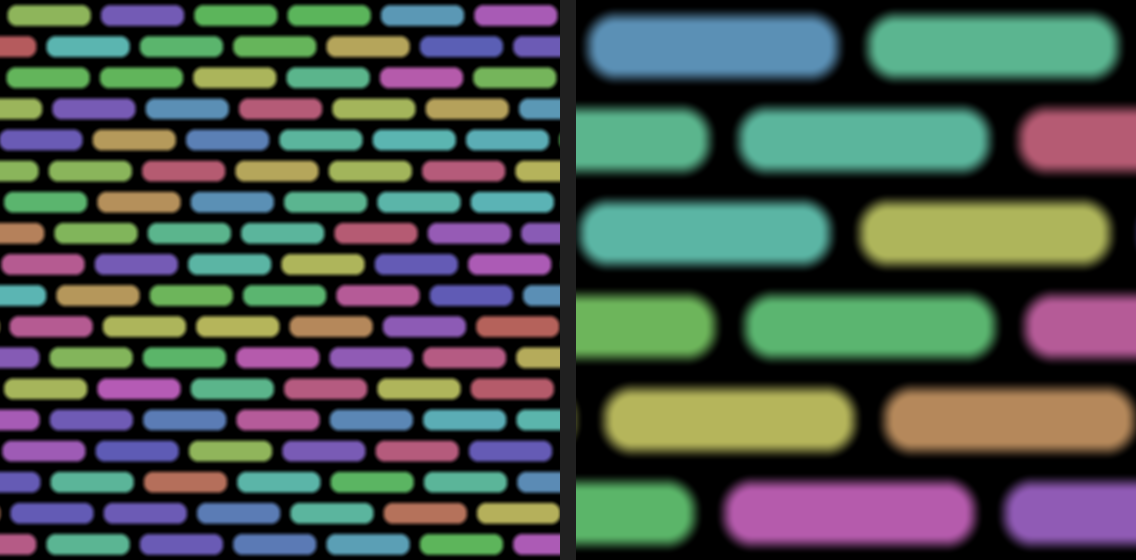
Left: the whole. Right: its middle third, enlarged.
Give the GLSL for this pattern, as a Shadertoy shader.

```glsl
// Staggered rows of soft-edged, randomly coloured pills on black.

// Layout, in repeats over the canvas height
const float COLUMNS = 6.0;
const float ROWS = 18.0;
const float ROW_STAGGER = 0.5;    // shift of every other row, in columns
const float ROW_JITTER = 0.065;   // largest random shift of a row, in columns

// Pill shape, in column widths
const vec2 PILL_HALF_SIZE = vec2(0.445, 0.111);
const float CORNER_RADIUS = 0.1;
const float EDGE_FADE = 0.036;    // half width of the soft edge

// Colour
const float SATURATION = 0.5;
const float BRIGHTNESS = 0.71;
const vec3 BACKGROUND = vec3(0.0);

// Sine-free hash of a cell to 0..1
float hash(vec2 cell) {
    vec3 p = fract(cell.xyx * 0.1031);
    p += dot(p, p.yzx + 33.33);
    return fract((p.x + p.y) * p.z);
}

vec3 hueColor(float hue) {
    vec3 ramp = abs(fract(hue + vec3(0.0, 2.0, 1.0) / 3.0) * 6.0 - 3.0) - 1.0;
    return BRIGHTNESS * mix(vec3(1.0), clamp(ramp, 0.0, 1.0), SATURATION);
}

float roundedBoxDistance(vec2 p, vec2 halfSize, float radius) {
    vec2 q = abs(p) - halfSize + radius;
    return length(max(q, 0.0)) + min(max(q.x, q.y), 0.0) - radius;
}

void mainImage(out vec4 fragColor, in vec2 fragCoord) {
    vec2 grid = fragCoord / iResolution.y * vec2(COLUMNS, ROWS);

    // Stagger and jitter each row
    float row = floor(grid.y);
    float stagger = ROW_STAGGER * mod(row + 1.0, 2.0);
    float jitter = ROW_JITTER * (2.0 * hash(vec2(row, 71.0)) - 1.0);
    grid.x -= stagger + jitter;

    // Local pill coordinates in column widths
    vec2 cell = floor(grid);
    vec2 local = (grid - cell - 0.5) * vec2(1.0, COLUMNS / ROWS);

    // Soft pill with one random hue per cell
    float distanceToPill = roundedBoxDistance(local, PILL_HALF_SIZE, CORNER_RADIUS);
    float coverage = 1.0 - smoothstep(-EDGE_FADE, EDGE_FADE, distanceToPill);
    vec3 pillColor = hueColor(hash(cell + 19.0));

    fragColor = vec4(mix(BACKGROUND, pillColor, coverage), 1.0);
}
```
